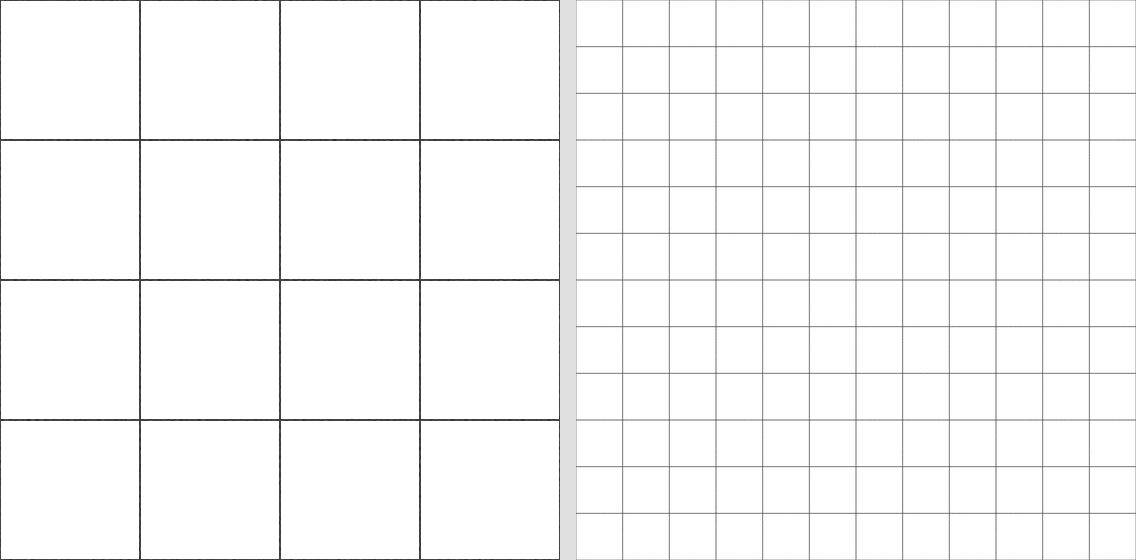
Left: one tile. Right: repeated 3 by 3.
Give the GLSL for this pattern, as a Shadertoy shader.

```glsl
// A plain white sheet ruled into a 4 by 4 grid of squares by thin black lines.
// Each line is a distance to the nearest cell border; wrapping gradient noise
// along the line makes its two edges very slightly uneven.

const float CELLS = 4.0;          // repeats across and down
const float HALF_WIDTH = 0.0053;  // half the line width, in cells
const float ROUGHNESS = 0.0008;   // edge variation, in cells
const float GRAINS = 128.0;       // noise periods along a full line
const vec3 PAPER = vec3(1.0);
const vec3 INK = vec3(0.01, 0.005, 0.01);

// Random slope from -1 to 1 at a lattice point of one line edge
float slope(float point, float seed) {
    vec2 p = vec2(point, seed);
    return 2.0 * fract(sin(dot(p, vec2(12.99, 78.23))) * 43758.5) - 1.0;
}

// One-dimensional gradient noise that wraps after a whole number of points
float wrappedNoise(float x, float period, float seed) {
    float cell = floor(x);
    float f = x - cell;
    float a = slope(mod(cell, period), seed) * f;
    float b = slope(mod(cell + 1.0, period), seed) * (f - 1.0);
    float blend = f * f * f * (f * (f * 6.0 - 15.0) + 10.0);
    return 2.0 * mix(a, b, blend);
}

// Coverage of the parallel lines at whole values of "across"
float ruledLine(float across, float along, float pixel, float seed) {
    float offset = fract(across + 0.5) - 0.5;
    float line = mod(floor(across + 0.5), CELLS);
    float side = step(0.0, offset);
    float edgeSeed = seed + 2.0 * line + side;
    float grain = wrappedNoise(along * GRAINS / CELLS, GRAINS, edgeSeed);
    float halfWidth = HALF_WIDTH + ROUGHNESS * grain;
    return clamp((halfWidth - abs(offset)) / pixel + 0.5, 0.0, 1.0);
}

void mainImage(out vec4 fragColor, in vec2 fragCoord) {
    vec2 grid = CELLS * fragCoord / iResolution.xy;
    vec2 pixel = CELLS / iResolution.xy;

    // Vertical and horizontal rules, merged where they cross
    float vertical = ruledLine(grid.x, grid.y, pixel.x, 1.0);
    float horizontal = ruledLine(grid.y, grid.x, pixel.y, 21.0);
    float ink = max(vertical, horizontal);

    fragColor = vec4(mix(PAPER, INK, ink), 1.0);
}
```
